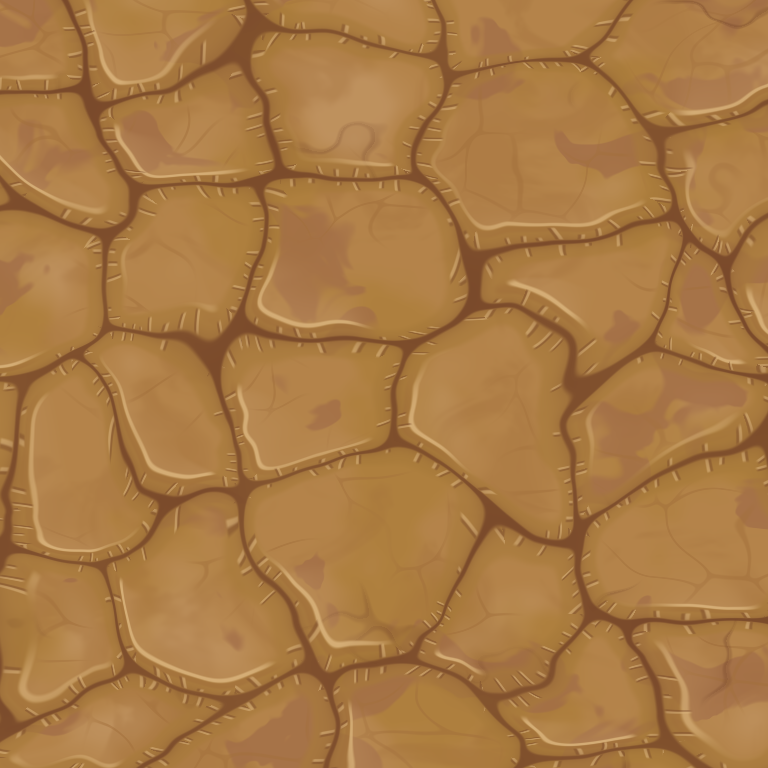
Reproduce this texture procedurally as a WebGL 1 fragment shader.

```glsl
precision highp float;
// Weathered tan hide: rounded plates split by dark stitched cracks, with pale ledges.
uniform vec2 u_resolution;

const vec3 TAN = vec3(0.705, 0.515, 0.290);
const vec3 OCHRE = vec3(0.680, 0.497, 0.235);
const vec3 UMBER = vec3(0.635, 0.435, 0.230);
const vec3 ROSE = vec3(0.630, 0.422, 0.280);
const vec3 PALE = vec3(0.755, 0.580, 0.385);
const vec3 CRACK = vec3(0.450, 0.260, 0.155);
const vec3 GLINT = vec3(0.860, 0.710, 0.490);

float hash(vec2 p) {
  return fract(sin(dot(p, vec2(127.1, 311.7))) * 43758.5453);
}

vec2 hash2(vec2 p) {
  return vec2(hash(p), hash(p + 57.3));
}

float noise(vec2 p) {
  vec2 i = floor(p), f = fract(p);
  f = f * f * (3.0 - 2.0 * f);
  return mix(mix(hash(i), hash(i + vec2(1.0, 0.0)), f.x),
             mix(hash(i + vec2(0.0, 1.0)), hash(i + vec2(1.0, 1.0)), f.x), f.y);
}

float fbm(vec2 p) {
  float sum = 0.0, amp = 0.5;
  for (int i = 0; i < 4; i++) {
    sum += amp * noise(p);
    p = mat2(1.6, 1.2, -1.2, 1.6) * p + 3.7;
    amp *= 0.5;
  }
  return sum / 0.9375;
}

vec2 warp(vec2 p, float freq, float amount) {
  return p + amount * (vec2(noise(p * freq), noise(p * freq + 31.7)) - 0.5);
}

float line(float d, float width) {
  return 1.0 - smoothstep(width * 0.25, width, abs(d));
}

// Rounded distance to the plate border (x), position along it (y), plate seed (z).
// The blended outward direction is returned in outward.
vec3 plates(vec2 p, float jitter, float sharpness, out vec2 outward) {
  vec2 base = floor(p), home = vec2(0.0), center = vec2(0.0);
  float best = 9.0;
  for (int j = -1; j <= 1; j++) {
    for (int i = -1; i <= 1; i++) {
      vec2 cell = base + vec2(float(i), float(j));
      vec2 r = cell + 0.5 + jitter * (hash2(cell) - 0.5) - p;
      float d = dot(r, r);
      if (d < best) { best = d; home = cell; center = r; }
    }
  }
  float nearest = 9.0, along = 0.0, total = 0.0001;
  outward = vec2(0.0);
  for (int j = -2; j <= 2; j++) {
    for (int i = -2; i <= 2; i++) {
      vec2 cell = home + vec2(float(i), float(j));
      vec2 r = cell + 0.5 + jitter * (hash2(cell) - 0.5) - p;
      vec2 gap = r - center;
      if (dot(gap, gap) > 0.0001) {
        vec2 n = normalize(gap);
        float d = dot(0.5 * (center + r), n);
        float weight = exp(-sharpness * d);
        total += weight;
        outward += weight * n;
        if (d < nearest) { nearest = d; along = dot(center, vec2(-n.y, n.x)); }
      }
    }
  }
  outward /= total;
  return vec3(-log(total) / sharpness, along, hash(home + 9.1));
}

// Short stitches across a border: x is the bright side, y the shaded side.
vec2 stitches(float d, float along, float seed) {
  float t = along * 11.0;
  vec2 id = vec2(floor(t), floor(seed * 91.0));
  float lean = hash(id + 4.0) - 0.5;
  float x = fract(t) - 0.5 + 0.4 * (hash(id) - 0.5) + lean * d * 7.0;
  float reach = mix(0.05, 0.12, hash(id + 8.0));
  float span = smoothstep(0.012, 0.03, d) * (1.0 - smoothstep(reach - 0.02, reach, d));
  span *= step(0.35, hash(id + 12.0));
  return span * vec2(line(x, 0.15), line(x - 0.15, 0.16));
}

// Thin crease with a soft shadow on one side, following a noise contour.
float crease(vec2 p, float width) {
  float h = fbm(p) - 0.5;
  float shadow = step(0.0, h) * exp(-h * 20.0);
  return (0.65 * line(h, width) + 0.35 * shadow) * smoothstep(0.52, 0.72, noise(p * 1.3 + 17.0));
}

void main() {
  vec2 uv = gl_FragCoord.xy / u_resolution.y;
  vec2 p = uv * vec2(4.5, 5.3) + 2.3;
  vec2 q = warp(warp(p, 1.5, 0.42), 5.0, 0.07);
  vec2 outward, unused;
  vec3 plate = plates(q, 0.86, 24.0, outward);
  float d = plate.x;
  float facing = dot(outward, vec2(-0.6, -0.8));

  // Mottled surface
  float cloud = fbm(p * 0.9 + plate.z * 8.0);
  float grain = fbm(warp(p, 2.0, 0.8) * 2.2 + 40.0);
  vec3 color = mix(TAN, OCHRE, 0.85 * smoothstep(0.48, 0.66, fbm(p * 1.3 + 20.0)));
  color = mix(color, PALE, 0.8 * smoothstep(0.5, 0.72, cloud) * smoothstep(0.1, 0.32, d));
  color = mix(color, UMBER, 0.35 * smoothstep(0.5, 0.7, grain));
  float patches = smoothstep(0.60, 0.64, fbm(warp(p, 3.0, 0.5) * 1.7 + 70.0));
  color = mix(color, ROSE, 0.7 * patches);

  // Faint inner veins and creases
  vec3 vein = plates(warp(p, 2.5, 0.4) * 2.4 + 11.0, 0.9, 40.0, unused);
  float veinMask = smoothstep(0.4, 0.65, noise(p * 1.6 + 5.0)) * smoothstep(0.1, 0.2, d);
  color = mix(color, UMBER, 0.5 * line(vein.x, 0.035) * veinMask);
  color = mix(color, CRACK, 0.42 * crease(p * 0.9 + plate.z * 13.0, 0.014));

  // Sunken border and pale ledge
  float rim = 0.115 + 0.05 * (noise(p * 3.0) - 0.5);
  color = mix(color, OCHRE * 0.97, 0.6 * (1.0 - smoothstep(rim - 0.02, rim + 0.03, d)));
  float lit = smoothstep(0.15, 0.75, facing) * smoothstep(0.32, 0.6, noise(p * 1.5 + 50.0));
  color = mix(color, PALE, 0.45 * lit * smoothstep(rim - 0.01, rim, d) * exp(-6.0 * max(d - rim, 0.0)));
  color = mix(color, GLINT, 0.85 * lit * line(d - rim, 0.022));
  color = mix(color, UMBER, 0.5 * lit * line(d - rim + 0.035, 0.03));

  // Stitches and main cracks
  vec2 stitch = stitches(d, plate.y, plate.z);
  color = mix(color, CRACK, 0.4 * stitch.y);
  color = mix(color, GLINT, 0.6 * stitch.x);
  float depth = mix(0.7, 1.0, noise(p * 1.8 + 90.0));
  color = mix(color, CRACK, 0.42 * depth * exp(-max(d, 0.0) * 28.0));
  color = mix(color, CRACK, 0.8 * depth * line(max(d, 0.0), 0.024));
  gl_FragColor = vec4(color, 1.0);
}
```
